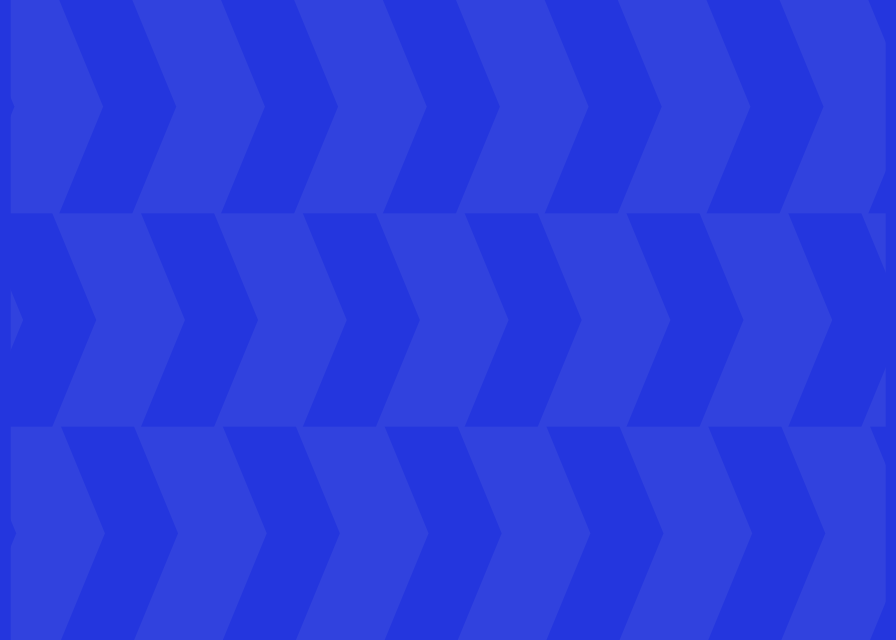
Give the GLSL for this pattern, as a WebGL 2 fragment shader.

```glsl
#version 300 es
precision highp float;
// Three rows of wide chevrons pointing right, tone on tone in blue.
// Each row is a set of stripes bent by a triangle wave and shifted by about
// half a repeat from the row above; plain margins close the left and right.

uniform vec2 u_resolution;
out vec4 outColor;

const vec3 DARK_BLUE = vec3(0.141, 0.210, 0.870);
const vec3 LIGHT_BLUE = vec3(0.191, 0.259, 0.872);

// Horizontal lengths are fractions of the canvas width.
const int ROWS = 3;
const float PERIOD = 0.1806;       // one light and one dark chevron
const float LIGHT_WIDTH = 0.0990;  // light part of the period
const float TIP_REACH = 0.0490;    // how far the point leads the row edges
const float FIRST_START = 0.1477;  // left edge of a light chevron, top row
const float ROW_SHIFT = 0.0913;    // offset per row, just over half a period
const float MARGIN_LEFT = 0.0120;
const float MARGIN_RIGHT = 0.9885;

// Antialiased coverage of the interval lo..hi at x, for a pixel of given size.
float intervalCoverage(float x, float lo, float hi, float pixel) {
    float enter = clamp((x - lo) / pixel + 0.5, 0.0, 1.0);
    float leave = clamp((hi - x) / pixel + 0.5, 0.0, 1.0);
    return enter * leave;
}

// Coverage of the light chevrons in one row; y runs from 0 to 1 in that row.
float chevronCoverage(float x, float y, float row, float pixel) {
    float bend = TIP_REACH * (1.0 - abs(2.0 * y - 1.0));
    float center = FIRST_START + row * ROW_SHIFT + bend + 0.5 * LIGHT_WIDTH;
    float offset = mod(x - center + 0.5 * PERIOD, PERIOD) - 0.5 * PERIOD;
    float inside = 0.5 * LIGHT_WIDTH - abs(offset);
    return clamp(inside / pixel + 0.5, 0.0, 1.0);
}

void main() {
    vec2 uv = gl_FragCoord.xy / u_resolution;
    vec2 pixel = 1.0 / u_resolution;
    float rowCount = float(ROWS);
    float rowY = (1.0 - uv.y) * rowCount;   // counted from the top
    float rowPixel = pixel.y * rowCount;

    // Pixel footprint measured across the slanted edges.
    float slantPixel = length(vec2(pixel.x, 2.0 * TIP_REACH * rowPixel));

    // Sum the rows, each limited to its own band.
    float light = 0.0;
    for (int i = 0; i < ROWS; i++) {
        float row = float(i);
        float band = intervalCoverage(rowY, row, row + 1.0, rowPixel);
        light += band * chevronCoverage(uv.x, rowY - row, row, slantPixel);
    }

    // Plain side margins.
    light *= intervalCoverage(uv.x, MARGIN_LEFT, MARGIN_RIGHT, pixel.x);

    outColor = vec4(mix(DARK_BLUE, LIGHT_BLUE, light), 1.0);
}
```
